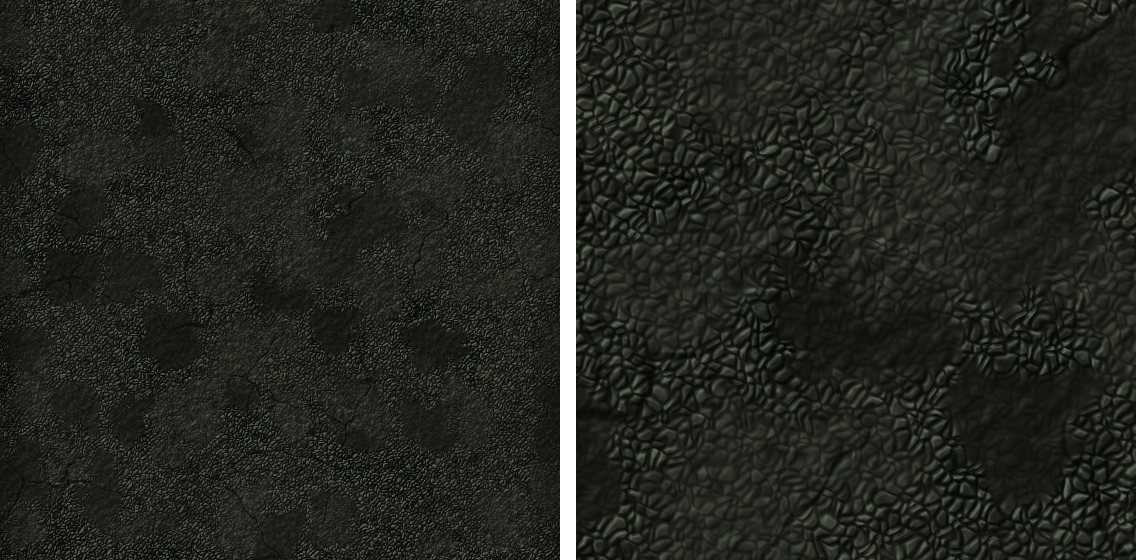
Left, the full canvas; right, a detail of the centre.
Write a WebGL 1 fragment shader that draws this texture.

```glsl
precision highp float;
uniform vec2 u_resolution;

#define GRAIN_FREQ 132.0
#define PATCH_FREQ 8.5
#define CRACK_FREQ 6.5
#define BASE_TONE 0.124
#define BASE_CONTRAST 0.56
#define CRACK_DEPTH 0.5
#define LIGHT_DIR vec2(-0.6, 0.8)

float hash(vec2 p) {
  return fract(sin(dot(p, vec2(127.1, 311.7))) * 43758.5453);
}

vec2 hash2(vec2 p) {
  return vec2(hash(p), hash(p + 57.3));
}

float noise(vec2 p) {
  vec2 i = floor(p), f = fract(p);
  f = f * f * (3.0 - 2.0 * f);
  return mix(mix(hash(i), hash(i + vec2(1.0, 0.0)), f.x),
             mix(hash(i + vec2(0.0, 1.0)), hash(i + vec2(1.0, 1.0)), f.x), f.y);
}

vec2 wobble(vec2 p) {
  return vec2(noise(p), noise(p + 31.7)) - 0.5;
}

// Cellular pattern: x = gap between the two nearest seeds, y = random id
vec2 cells(vec2 p) {
  vec2 base = floor(p);
  float nearest = 9.0, second = 9.0, id = 0.0;
  for (int j = -1; j <= 1; j++) {
    for (int i = -1; i <= 1; i++) {
      vec2 cell = base + vec2(float(i), float(j));
      float d = length(cell + 0.1 + 0.8 * hash2(cell) - p);
      if (d < nearest) {
        second = nearest;
        nearest = d;
        id = hash(cell + 11.9);
      } else {
        second = min(second, d);
      }
    }
  }
  return vec2(second - nearest, id);
}

// Pebbles stretched along the rising diagonal
vec2 pebble(vec2 p) {
  vec2 q = vec2(p.x + p.y, 1.3 * (p.y - p.x)) * 0.66;
  vec2 c = cells(q + 1.1 * wobble(p * 0.8));
  return vec2(smoothstep(0.0, 0.5, c.x), c.y);
}

// Coverage of scattered, ragged, roughly square patches
float patches(vec2 uv, float seed, float density, float softness) {
  vec2 p = uv * PATCH_FREQ + seed * 3.37;
  p += 0.35 * wobble(uv * 24.0 + seed) + 0.2 * wobble(uv * 70.0);
  vec2 base = floor(p);
  float cover = 0.0;
  for (int j = -1; j <= 1; j++) {
    for (int i = -1; i <= 1; i++) {
      vec2 cell = base + vec2(float(i), float(j));
      vec2 center = cell + 0.15 + 0.7 * hash2(cell + seed);
      vec2 extent = mix(vec2(0.08), vec2(0.36), hash2(cell + seed + 19.1));
      float d = length(max(abs(p - center) - extent, 0.0)) - 0.16;
      float present = step(hash(cell + seed + 43.7), density);
      cover = max(cover, present * (1.0 - smoothstep(-softness, softness, d)));
    }
  }
  return cover;
}

float crackLine(vec2 uv) {
  vec2 p = uv * CRACK_FREQ + 0.25 * wobble(uv * 20.0) + 0.08 * wobble(uv * 65.0);
  return 1.0 - smoothstep(0.004, 0.032, cells(p).x);
}

void main() {
  vec2 uv = gl_FragCoord.xy / u_resolution;

  // Patch layers: pale hide, rough dark grit, smooth brown leather
  float pale = patches(uv, 3.0, 0.55, 0.16);
  float grit = patches(uv, 17.0, 0.5, 0.2) * (1.0 - 0.75 * pale);
  float brown = patches(uv, 41.0, 0.36, 0.06) * (1.0 - 0.6 * pale);
  float rim = smoothstep(0.45, 0.5, abs(uv.y - 0.5));

  float tone = BASE_TONE * (0.92 + 0.16 * noise(uv * 9.0));
  tone *= mix(1.0, 1.18, pale) * mix(1.0, 0.8, grit) * mix(1.0, 0.88, brown);
  float contrast = mix(BASE_CONTRAST, 0.4, pale);
  contrast = mix(contrast, 0.8, max(grit, 0.6 * rim));
  contrast = mix(contrast, 0.34, brown);
  float smoothness = max(0.45 * pale, 0.6 * brown);

  // Embossed grain: hard pebbles fade into soft ripples on smooth patches
  vec2 p = uv * GRAIN_FREQ;
  vec2 stone = pebble(p);
  float hardRelief = stone.x - pebble(p + 0.35 * LIGHT_DIR).x;
  float hard = 1.1 * (stone.x - 0.58) + 1.1 * hardRelief + 1.0 * (stone.y - 0.5);
  vec2 ripple = vec2(p.x + p.y, 1.6 * (p.y - p.x)) * 0.6;
  vec2 rippleStep = vec2(0.1, 1.1);
  float soft = 2.2 * (noise(ripple) - noise(ripple + rippleStep));
  float grain = mix(hard, soft, smoothness);
  grain += 1.1 * (noise(p * 2.1) - 0.5);

  // Thin broken cracks with a lit lip
  float broken = smoothstep(0.38, 0.6, noise(uv * 11.0 + 5.0));
  float crack = crackLine(uv) * broken;
  float lip = crackLine(uv + 0.0035 * LIGHT_DIR) * broken * (1.0 - crack);

  float light = tone * exp(contrast * grain);
  light *= (1.0 - CRACK_DEPTH * crack) * (1.0 + 0.25 * lip);

  // Darker left and right margins
  float margin = min(uv.x, 1.0 - uv.x);
  light *= mix(0.75, 1.0, smoothstep(0.0, 0.07, margin));

  vec3 tint = mix(vec3(0.96, 1.04, 0.86), vec3(1.03, 1.0, 0.86), brown);
  tint = mix(tint, vec3(0.93, 1.03, 0.9), grit * (1.0 - brown));
  gl_FragColor = vec4(min(light, 0.36) * tint + vec3(0.004, 0.005, 0.003), 1.0);
}
```
